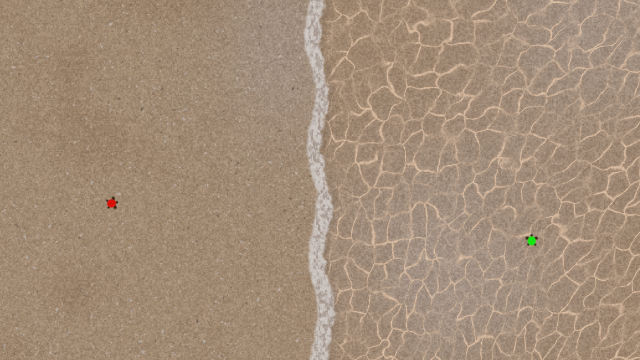
Reproduce this texture procedurally as a WebGL 2 fragment shader.

```glsl
#version 300 es
precision highp float;
// Sandy shore from above: pebbled beach, a foam line, sunlit shallows and two small turtles.

uniform vec2 u_resolution;
out vec4 outColor;

// All lengths are in canvas heights.
const vec3 SAND = vec3(0.632, 0.540, 0.448);
const vec3 SAND_DARK = vec3(0.597, 0.500, 0.408);
const vec3 SAND_GREY = vec3(0.632, 0.565, 0.510);
const vec3 WATER = vec3(0.612, 0.517, 0.428);
const vec3 WATER_GREY = vec3(0.630, 0.563, 0.512);
const vec3 CAUSTIC = vec3(0.860, 0.740, 0.630);
const vec3 FOAM = vec3(0.810, 0.785, 0.770);
const vec3 FOAM_SHADE = vec3(0.660, 0.610, 0.580);
const vec3 PEBBLE = vec3(0.740, 0.715, 0.700);
const vec3 PEBBLE_DARK = vec3(0.430, 0.370, 0.315);
const vec3 LIMB = vec3(0.200, 0.130, 0.080);
const vec3 RED_SHELL = vec3(0.850, 0.060, 0.030);
const vec3 GREEN_SHELL = vec3(0.080, 0.900, 0.060);
const vec2 RED_POS = vec2(0.310, 0.435);
const vec2 GREEN_POS = vec2(1.477, 0.331);
const vec2 PALE_SAND = vec2(0.79, 0.88);
const vec2 SHEEN_LOW = vec2(1.25, 0.27);
const vec2 SHEEN_HIGH = vec2(1.65, 0.94);
const float SHELL_RADIUS = 0.0135;
const float SHORE_X = 0.886;
const float SHORE_SWAY = 0.012;
const float SHORE_PERIOD = 0.305;
const float FOAM_HALF = 0.0195;
const float CAUSTIC_SCALE = 19.0;
const float GRAIN = 0.15;
const float TAU = 6.28319;

float hash(vec2 p) {
  vec3 q = fract(vec3(p.xyx) * 0.1031);
  q += dot(q, q.yzx + 33.33);
  return fract((q.x + q.y) * q.z);
}

vec2 hash2(vec2 p) { return vec2(hash(p), hash(p + 71.7)); }

float noise(vec2 p) {
  vec2 i = floor(p), f = fract(p);
  f = f * f * (3.0 - 2.0 * f);
  return mix(mix(hash(i), hash(i + vec2(1, 0)), f.x),
             mix(hash(i + vec2(0, 1)), hash(i + vec2(1, 1)), f.x), f.y);
}

float fbm(vec2 p) {
  float sum = 0.0, amp = 0.5;
  for (int i = 0; i < 4; i++) {
    sum += amp * noise(p);
    p = mat2(1.6, 1.2, -1.2, 1.6) * p + 17.3;
    amp *= 0.5;
  }
  return sum / 0.9375;
}

float blob(vec2 d, vec2 scale) { return exp(-dot(d * scale, d * scale)); }

// Distance to the border between the two nearest cells.
float cellBorder(vec2 p) {
  vec2 cell = floor(p), a = vec2(9.0), b = vec2(9.0);
  for (int y = -1; y <= 1; y++)
    for (int x = -1; x <= 1; x++) {
      vec2 c = cell + vec2(x, y);
      vec2 d = c + 0.1 + 0.8 * hash2(c) - p;
      if (dot(d, d) < dot(a, a)) { b = a; a = d; }
      else if (dot(d, d) < dot(b, b)) b = d;
    }
  return 0.5 * (dot(b, b) - dot(a, a)) / max(length(b - a), 0.01);
}

// Scattered stones, one candidate per cell: x = coverage, y = tone.
vec2 pebbles(vec2 p, float scale, float density, float px) {
  vec2 q = p * scale, c = floor(q), r = hash2(c + scale);
  vec2 d = (q - c - 0.25 - 0.5 * r) / scale;
  float a = TAU * r.x;
  d = mat2(cos(a), sin(a), -sin(a), cos(a)) * d * vec2(0.75, 1.3);
  float size = mix(0.06, 0.16, r.y * r.y) / scale;
  float keep = step(hash(c + 5.1 * scale), density);
  return vec2(keep * (1.0 - smoothstep(-px, px, length(d) - size)), hash(c + 9.4));
}

// Shell, four flippers and a head pointing along dir.
vec3 turtle(vec3 col, vec2 p, vec2 dir, vec3 shell, float px) {
  vec2 q = vec2(dot(p, dir), dot(p, vec2(-dir.y, dir.x))) / SHELL_RADIUS;
  float e = px / SHELL_RADIUS;
  vec2 m = vec2(q.x, abs(q.y));
  float limbs = min(length((m - vec2(0.55, 0.9)) * vec2(1.0, 0.8)) - 0.3,
                    length(m - vec2(-0.75, 0.7)) - 0.22);
  limbs = min(limbs, length(q - vec2(1.1, 0.0)) - 0.25);
  col = mix(col, LIMB, 1.0 - smoothstep(-e, e, limbs));
  float body = length(q * vec2(1.0, 1.1)) - 0.92;
  return mix(col, shell, 1.0 - smoothstep(-e, e, body));
}

void main() {
  vec2 p = gl_FragCoord.xy / u_resolution.y;
  float px = 1.0 / u_resolution.y;
  float grain = 0.65 * noise(p * 290.0) + 0.35 * noise(p * 150.0 + 40.0) - 0.5;
  float patches = fbm(p * 5.0);

  // Wavy shoreline; offset is positive on the water side.
  float shore = SHORE_X - 0.018 * (p.y - 0.5) + SHORE_SWAY * cos(TAU * (p.y - 0.437) / SHORE_PERIOD);
  float offset = p.x - shore;

  // Dry sand with a pale area near the top of the shore.
  vec3 sand = mix(SAND_DARK, SAND, smoothstep(0.1, 0.6, patches));
  sand = mix(sand, SAND_GREY, 0.8 * blob(p - PALE_SAND, vec2(5.5, 3.5)));
  for (int i = 0; i < 3; i++) {
    float density = 0.09 + 0.07 * float(i) + 0.22 * smoothstep(0.5, 0.75, fbm(p * 3.0 + 8.0));
    vec2 stone = pebbles(p + 3.7 * float(i), 34.0 + 24.0 * float(i), density, px);
    sand = mix(sand, stone.y < 0.25 ? PEBBLE_DARK : PEBBLE, 0.7 * stone.x);
  }

  // Shallows: grey sheen under a gently warped net of thin light lines.
  float sheen = blob(p - SHEEN_LOW, vec2(3.2)) + 0.8 * blob(p - SHEEN_HIGH, vec2(2.9));
  vec3 water = mix(WATER, WATER_GREY, clamp(sheen * (0.5 + patches), 0.0, 1.0));
  vec2 warp = vec2(noise(p * 19.0), noise(p * 19.0 + 31.0)) - 0.5;
  warp += 0.4 * (vec2(noise(p * 43.0), noise(p * 43.0 + 57.0)) - 0.5);
  float lean = mix(0.1, 0.5, smoothstep(1.0, 1.7, p.x));
  vec2 net = vec2(p.x - lean * (p.y - 0.5), p.y * 0.78) + 0.032 * warp;
  float border = cellBorder(net * CAUSTIC_SCALE);
  float fine = cellBorder(net * CAUSTIC_SCALE * 1.6 + 20.0);
  float vary = smoothstep(0.2, 0.8, noise(p * 24.0 + 3.0));
  float light = mix(0.15, 0.85, vary) * (1.0 - smoothstep(0.0, 0.075, border))
              + 0.13 * (1.0 - smoothstep(0.0, 0.25, border))
              + 0.22 * (1.0 - vary) * (1.0 - smoothstep(0.0, 0.1, fine));
  water = mix(water, CAUSTIC, clamp(light, 0.0, 0.85) * smoothstep(0.0, 0.05, offset));

  vec3 col = mix(sand, water, smoothstep(-0.008, 0.008, offset)) + grain * GRAIN;

  // Foam band: ragged rim, pinched near the middle, lacy inside.
  float pinch = exp(-pow((p.y - 0.462) / 0.02, 2.0));
  float halfWidth = FOAM_HALF * (0.8 + 0.4 * noise(vec2(p.y * 9.0, 2.0)) - 0.4 * pinch);
  float ragged = 0.018 * (fbm(p * 55.0) - 0.5);
  float rim = abs(offset + 0.5 * ragged) - halfWidth + ragged;
  float foam = 1.0 - smoothstep(-0.004 - px, 0.002 + px, rim);
  col *= 1.0 - 0.06 * exp(-pow((offset - 0.027) / 0.012, 2.0));
  float lace = fbm(p * vec2(150.0, 105.0) + 12.0) + 0.15 * smoothstep(-0.009, -0.001, rim);
  col = mix(col, mix(FOAM_SHADE, FOAM, smoothstep(0.25, 0.62, lace)) + grain * 0.08, foam * 0.92);

  col = turtle(col, p - RED_POS, vec2(0.98, 0.2), RED_SHELL, px);
  col = turtle(col, p - GREEN_POS, vec2(0.0, 1.0), GREEN_SHELL, px);
  outColor = vec4(clamp(col, 0.0, 1.0), 1.0);
}
```
